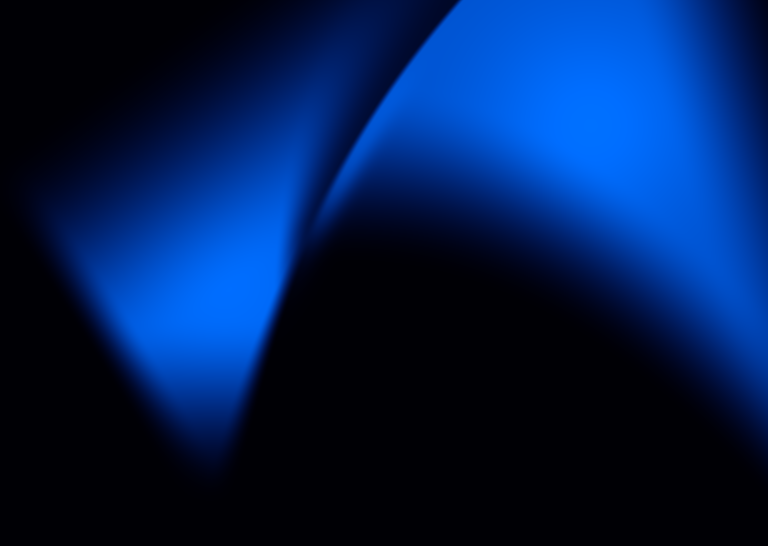
A WebGL 1 fragment shader for this background:

```glsl
precision highp float;

uniform vec2 u_resolution;

const float ASPECT = 1.4;
const vec3 BASE = vec3(0.0, 0.0, 0.02);

// Horizontal position of the fold at height y.
float foldX(float y) {
    return 0.374 + 0.26 * y + 0.205 * y * y * y;
}

// Left border of the rear sheet at height y.
float borderX(float y) {
    return 0.39 - 0.48 * y - 0.2 * y * y;
}

float bell(float x, float width) {
    float k = x / width;
    return exp(-k * k);
}

// Rear sheet: a lit wedge, shaded where it slips under the fold.
float rearSheet(vec2 p, float behindFold) {
    float border = smoothstep(-0.025, 0.085, p.x - borderX(p.y));
    float upperFade = 1.0 - smoothstep(0.13, 0.58, dot(p, vec2(-0.59, 0.81)));
    float lowerFade = smoothstep(0.07, 0.42, p.y);
    float shadowWidth = 0.02 + 0.36 * max(p.y - 0.47, 0.0);
    float shadow = mix(0.25, 1.0, smoothstep(0.0, shadowWidth, behindFold));
    float core = 0.88 + 0.12 * bell(length(p - vec2(0.41, 0.48)), 0.18);
    return border * upperFade * lowerFade * mix(1.0, shadow, smoothstep(0.42, 0.6, p.y)) * core;
}

// Front sheet: a broad glow over a dark curved underside, with a lit rim.
float frontSheet(vec2 p, float pastFold) {
    float bend = p.x - 0.64;
    float underside = 0.685 - 0.75 * bend * bend;
    float body = smoothstep(-0.17, 0.17, p.y - underside);
    float rightEdge = 1.305 + 0.3 * (1.0 - p.y);
    float rightFade = 1.0 - smoothstep(-0.16, 0.15, p.x - rightEdge);
    float glow = 0.8 + 0.22 * bell(length(p - vec2(1.077, 0.77)), 0.21);
    float rim = 0.45 * bell(pastFold - 0.012, 0.03) * bell(p.y - 0.68, 0.13);
    float sheet = body * rightFade * glow;
    return sheet + rim * (1.0 - 0.7 * sheet);
}

// Light level to blue, with green rising late.
vec3 blueRamp(float level) {
    return BASE + vec3(0.0, 0.43 * pow(level, 1.35), 0.98 * level);
}

void main() {
    vec2 p = gl_FragCoord.xy / u_resolution * vec2(ASPECT, 1.0);
    float foldOffset = p.x - foldX(p.y);
    float softness = mix(0.028, 0.008, smoothstep(0.1, 0.8, p.y));
    float front = smoothstep(-softness, softness, foldOffset);
    float level = mix(rearSheet(p, -foldOffset), frontSheet(p, foldOffset), front);
    gl_FragColor = vec4(blueRamp(max(level, 0.0)), 1.0);
}
```
